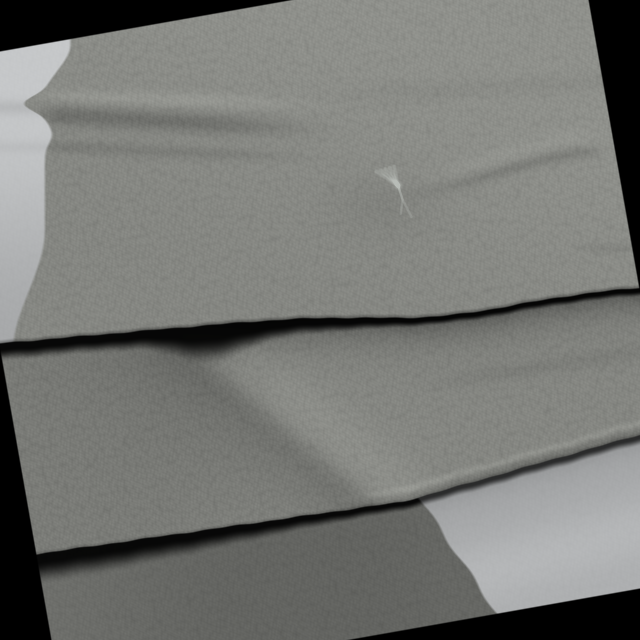
Give the GLSL for this texture, as a Shadertoy shader.

```glsl
const float TILT = 0.1745;
const float THREADS = 165.0;
const float GRAIN = 0.075;
const float EDGE_SOFT = 0.0016;
const vec3 GREY_TINT = vec3(1.0, 1.01, 0.975);
const vec3 WHITE_TINT = vec3(0.99, 1.0, 1.008);
const float UPPER_GREY = 0.545;
const float MIDDLE_GREY = 0.515;
const float LOWER_GREY = 0.405;

float bell(float x, float width) {
    return exp(-x * x / (width * width));
}

float fall(float a, float b, float x) {
    return 1.0 - smoothstep(a, b, x);
}

vec2 hash2(vec2 p) {
    vec2 k = vec2(dot(p, vec2(127.1, 311.7)), dot(p, vec2(269.5, 183.3)));
    return fract(sin(k) * 43758.5);
}

// Distance to the nearest scattered cell point
float cellular(vec2 p) {
    vec2 cell = floor(p), f = fract(p);
    float nearest = 2.0;
    for (int j = -1; j <= 1; j++)
    for (int i = -1; i <= 1; i++) {
        vec2 o = vec2(i, j);
        nearest = min(nearest, length(o + hash2(cell + o) - f));
    }
    return nearest;
}

float segment(vec2 p, vec2 a, vec2 b) {
    vec2 ab = b - a;
    return length(p - a - ab * clamp(dot(p - a, ab) / dot(ab, ab), 0.0, 1.0));
}

// Heights of the two folded hems
float upperHem(float x) {
    return 0.4635 + 0.0875 * x - 0.0175 * bell(x - 0.69, 0.16);
}

float lowerHem(float x) {
    return 0.126 + 0.143 * x + 0.14 * max(x - 0.63, 0.0);
}

// Woven threads with irregular lumps
float weave(vec2 q) {
    vec2 w = q + 0.002 * sin(q.yx * 31.0 + 2.0 * sin(q * 17.0));
    float twill = sin(6.283 * THREADS * (w.x + 0.45 * w.y));
    float weft = sin(6.283 * THREADS * 0.8 * (w.y - 0.2 * w.x));
    float lumps = cellular(q * THREADS * vec2(1.0, 0.75)) - 0.5;
    float broad = cellular(q * THREADS * vec2(0.22, 0.35)) - 0.5;
    return 0.14 * twill * weft - 0.65 * lumps - 0.15 * broad;
}

float upperShade(vec2 p) {
    float x = p.x, y = p.y;
    float s = UPPER_GREY + 0.02 * sin(5.0 * y + 2.0 * x + 1.5) - 0.01;
    float left = smoothstep(0.04, 0.1, x) * fall(0.3, 0.56, x);
    s -= 0.10 * left * bell(y - 0.825 + 0.055 * x, 0.016);
    s += 0.045 * left * bell(y - 0.852 + 0.03 * x, 0.012);
    s -= 0.05 * left * bell(y - 0.775 + 0.045 * x, 0.010);
    float right = smoothstep(0.58, 0.8, x) * fall(0.9, 0.96, x);
    float crease = y - 0.694 - 0.07 * smoothstep(0.6, 0.95, x);
    s -= 0.065 * right * bell(crease, 0.010);
    s += 0.02 * right * bell(crease - 0.025, 0.015);
    s -= 0.03 * smoothstep(0.88, 0.94, x) * bell(y - 0.612, 0.008);
    s -= 0.02 * smoothstep(0.4, 0.7, x) * bell(y - 0.85 - 0.05 * (x - 0.5), 0.015);
    return s - 0.03 * bell(length((p - vec2(0.6, 0.68)) * vec2(0.6, 1.0)), 0.05);
}

float middleShade(vec2 p, float depth, float lift) {
    float across = dot(p - vec2(0.325, 0.427), vec2(0.64, 0.77));
    float s = MIDDLE_GREY - 0.04 * fall(0.2, 0.5, p.x);
    s -= 0.10 * fall(-0.03, 0.025, across) * exp(min(across, 0.0) / 0.08);
    s += 0.03 * bell(across - 0.05, 0.04);
    s -= 0.25 * exp(-depth / 0.026) * smoothstep(0.2, 0.4, p.x);
    s -= 0.03 * smoothstep(0.6, 0.8, p.x) * bell(p.y - 0.30 - 0.15 * p.x, 0.013);
    // Rolled lip along the hem
    float lip = smoothstep(0.5, 0.66, p.x);
    s += 0.045 * lip * bell(lift - 0.019, 0.005) - 0.07 * lip * fall(0.004, 0.016, lift);
    s -= 0.08 * fall(0.0, 0.006, lift);
    float core = mix(0.019, 0.009, smoothstep(0.4, 0.7, p.x)) + 0.022 * bell(p.x - 0.33, 0.07);
    return s * (1.0 - 0.94 * fall(core * 0.5, core * 1.6, depth));
}

// Frayed knot: a fan of fibres and two loose ends
float frayedKnot(vec2 p) {
    vec2 knot = vec2(0.622, 0.710);
    float ink = 0.0;
    for (int i = 0; i < 5; i++) {
        float t = float(i) / 4.0;
        vec2 tip = knot + vec2(-0.034 + 0.028 * t, 0.022 + 0.008 * t);
        ink += 0.36 * fall(0.001, 0.0045, segment(p, knot, tip));
    }
    for (int i = 0; i < 2; i++) {
        vec2 tip = knot + vec2(0.004 + 0.017 * float(i), -0.044 - 0.005 * float(i));
        vec2 bend = knot + vec2(0.007, -0.022);
        float d = min(segment(p, knot, bend), segment(p, bend, tip));
        ink += 0.3 * fall(0.0006, 0.003, d);
    }
    return min(ink + 0.6 * bell(length(p - knot), 0.006), 1.0);
}

void mainImage(out vec4 fragColor, in vec2 fragCoord) {
    vec2 p = fragCoord / iResolution.xy;
    float px = 1.0 / iResolution.y, soft = max(px, EDGE_SOFT);
    float c = cos(TILT), s = sin(TILT);
    vec2 q = mat2(c, -s, s, c) * (p - 0.5);
    float grain = weave(q);
    float ripple = 0.001 * sin(p.x * 90.0) * sin(p.x * 37.0);
    float overUpper = p.y - upperHem(p.x) - ripple;
    float overLower = p.y - lowerHem(p.x) - ripple;

    // Bottom layer with its white patch
    float patchX = 0.67 + 0.67 * (0.2 - p.y) + 0.003 * sin(p.y * 75.0);
    float whiteLow = smoothstep(-0.003, 0.003, p.x - patchX);
    float lowWhite = 0.70 - 0.17 * exp(overLower / 0.035) + 0.015 * sin(p.y * 42.0 - p.x * 12.0);
    float lowGrey = LOWER_GREY + 0.02 * sin(p.x * 9.0 + 1.2) - 0.03 * smoothstep(0.4, 0.65, p.x);
    vec3 color = mix((lowGrey + GRAIN * 0.7 * grain) * GREY_TINT,
                     (lowWhite + GRAIN * 0.3 * grain) * WHITE_TINT, whiteLow);
    float hemCore = mix(0.030, 0.010, smoothstep(0.05, 0.65, p.x));
    color *= 1.0 - mix(0.93, 0.7, whiteLow) * fall(hemCore * 0.4, hemCore * 1.7, -overLower);

    // Middle fold
    float mid = middleShade(p, max(-overUpper, 0.0), max(overLower, 0.0));
    mid += GRAIN * grain * smoothstep(0.05, 0.4, mid);
    color = mix(color, mid * GREY_TINT, smoothstep(-soft, soft, overLower));

    // Upper sheet, white strip and knot
    float stripX = 0.07 - 0.05 * fall(0.45, 0.64, p.y) + 0.04 * smoothstep(0.85, 0.93, p.y)
        - 0.032 * bell(p.y - 0.838, 0.016) + 0.011 * bell(p.y - 0.79, 0.02);
    float strip = fall(-0.003, 0.003, p.x - stripX);
    float stripShade = 0.66 + 0.12 * smoothstep(0.46, 0.85, p.y)
        - 0.06 * bell(p.y - 0.832, 0.012) - 0.03 * bell(p.y - 0.77, 0.01);
    vec3 sheet = mix((upperShade(p) + GRAIN * grain) * GREY_TINT,
                     (stripShade + GRAIN * 0.25 * grain) * WHITE_TINT, strip);
    sheet = mix(sheet, vec3(0.77, 0.79, 0.77), 0.8 * frayedKnot(p));
    sheet *= 1.0 - 0.3 * fall(0.0, 0.007, overUpper);
    color = mix(color, sheet, smoothstep(-soft, soft, overUpper));

    // Tilted square cut-out on black
    float border = max(abs(q.x), abs(q.y)) - 0.5;
    fragColor = vec4(clamp(color, 0.0, 1.0) * fall(-px, px, border), 1.0);
}
```
